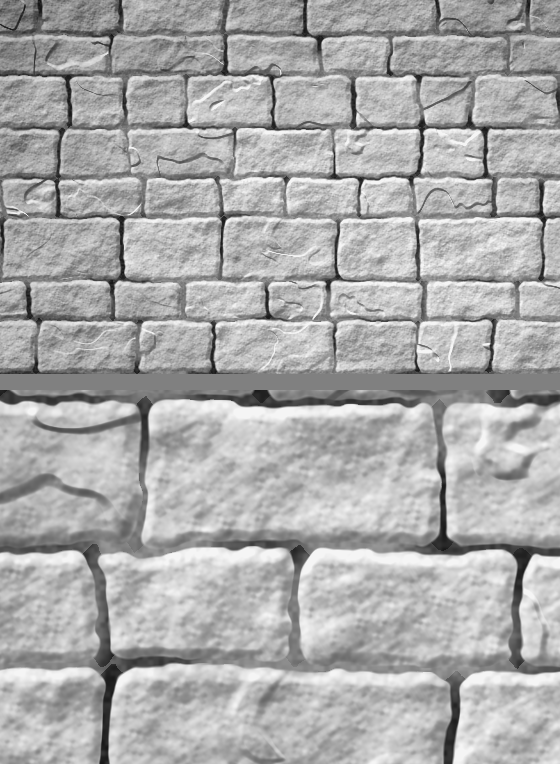
Top, the full canvas; bottom, a detail of the centre.
This texture is drawn by a WebGL 2 fragment shader. Its source:

```glsl
#version 300 es
precision highp float;
// A grey wall of rough-hewn stone blocks in eight courses of unequal height.
// Jittered joints cut each course into blocks; a height field of fractal noise,
// chipped ledges and rounded edges is then lit from the upper left.
uniform vec2 u_resolution;
out vec4 fragColor;

float hash(vec2 p) {
  vec3 q = fract(vec3(p.xyx) * 0.1031);
  q += dot(q, q.yzx + 33.33);
  return fract((q.x + q.y) * q.z);
}

float noise(vec2 p) {
  vec2 i = floor(p), f = fract(p);
  f = f * f * f * (f * (f * 6.0 - 15.0) + 10.0);
  return mix(mix(hash(i), hash(i + vec2(1, 0)), f.x),
             mix(hash(i + vec2(0, 1)), hash(i + vec2(1, 1)), f.x), f.y);
}

float fbm(vec2 p, int octaves) {
  float sum = 0.0, amp = 0.5;
  for (int i = 0; i < octaves; i++) {
    sum += amp * noise(p);
    p = mat2(1.6, 1.2, -1.2, 1.6) * p + 17.3;
    amp *= 0.5;
  }
  return sum;
}

// Course edges measured downward, then block pitch and first joint per course
const float courseEdge[9] = float[](-0.05, 0.094, 0.2, 0.342, 0.475, 0.58, 0.75, 0.855, 0.998);
const float pitch[8] = float[](0.257, 0.265, 0.188, 0.242, 0.185, 0.27, 0.215, 0.238);
const float firstJoint[8] = float[](0.088, 0.289, 0.16, 0.123, 0.006, 0.057, 0.27, 0.137);

// Position of joint i in a course, slightly slanted
float jointX(int row, float i, float y) {
  vec2 key = vec2(i + 40.0, float(row) * 7.0 + 3.0);
  float slant = (hash(key + 91.0) - 0.5) * 0.16;
  return firstJoint[row] + pitch[row] * (i + 0.42 * (hash(key) - 0.5)) + slant * y;
}

// Rounded edge distance, block seed, and insets from the side and bed joints
vec4 block(vec2 p) {
  p += 0.009 * (vec2(noise(p * 23.0), noise(p * 19.0 + 50.0)) - 0.5);
  p += 0.005 * (vec2(noise(p * 70.0), noise(p * 75.0 + 20.0)) - 0.5);
  float down = 1.0 - p.y;
  int row = 0;
  for (int k = 1; k < 8; k++) if (down > courseEdge[k]) row = k;
  float top = courseEdge[row], bottom = courseEdge[row + 1];
  float y = down - 0.5 * (top + bottom);
  float i = floor((p.x - firstJoint[row]) / pitch[row]);
  if (p.x < jointX(row, i, y)) i -= 1.0;
  else if (p.x > jointX(row, i + 1.0, y)) i += 1.0;

  float seed = hash(vec2(i + 60.0, float(row) * 5.0 + 11.0));
  float sideGap = 0.002 + 0.005 * seed;
  vec2 inset = vec2(min(p.x - jointX(row, i, y), jointX(row, i + 1.0, y) - p.x) - sideGap,
                    min(down - top, bottom - down) - 0.0025);
  float radius = 0.016;
  return vec4(radius - length(max(radius - inset, 0.0)), seed, inset);
}

// Rough face with broken ledges, falling away at the block edges
float height(vec2 p) {
  vec4 b = block(p);
  vec2 q = p + b.y * vec2(37.0, 53.0);
  float rough = fbm(q * 14.0, 5);
  float t = 4.0 * fbm(q * vec2(4.5, 6.0) + 0.5 * noise(q * 12.0), 4);
  float ledge = floor(t) + smoothstep(0.86, 1.0, fract(t));
  float chip = smoothstep(0.15, 0.8, fract(b.y * 13.7));
  return mix(0.034, 0.025, chip) * rough + 0.012 * chip * ledge
       + 0.009 * smoothstep(-0.003, 0.013, b.x);
}

void main() {
  vec2 p = gl_FragCoord.xy / u_resolution.y;
  vec2 uv = gl_FragCoord.xy / u_resolution;
  vec4 b = block(p);

  // Slope lit from the upper left, softly limited
  float e = 0.0022, h = height(p);
  vec2 slope = vec2(height(p + vec2(e, 0)) - h, height(p + vec2(0, e)) - h) / e;
  float lit = -dot(slope, vec2(-0.45, 0.9));
  lit /= sqrt(1.0 + lit * lit);

  // Broad light: dimmer at the left, the top and the right corner
  float base = 0.78 - 0.14 * pow(1.0 - uv.x, 2.5) - 0.13 * smoothstep(0.6, 1.0, uv.y)
             - 0.05 * smoothstep(0.75, 1.0, uv.x) - 0.03 * smoothstep(0.2, 0.0, uv.y);
  float stain = 0.1 * (fbm(p * 9.0 + b.y * 20.0, 3) - 0.44);
  float grain = noise(p * 210.0) - 0.5;
  float face = base + 0.08 * (fract(b.y * 7.3) - 0.5) + stain + 0.07 * grain
             + lit * (lit < 0.0 ? 0.42 : 0.28);

  // Mortar: deep shadow in side joints, thinner broken shadow in bed joints
  float wear = noise(p * 11.0 + 8.0);
  float side = mix(0.48, 0.15, smoothstep(0.25, 0.6, wear));
  float bed = mix(0.54, 0.24, smoothstep(0.3, 0.75, wear));
  float mortar = (b.z < b.w ? side : bed) * (base + 0.25) + 0.12 * grain;

  float aa = 0.9 / u_resolution.y;
  float tone = mix(mortar, face, smoothstep(-aa, aa + 0.001, b.x));
  fragColor = vec4(vec3(clamp(tone, 0.04, 0.96)), 1.0);
}
```
